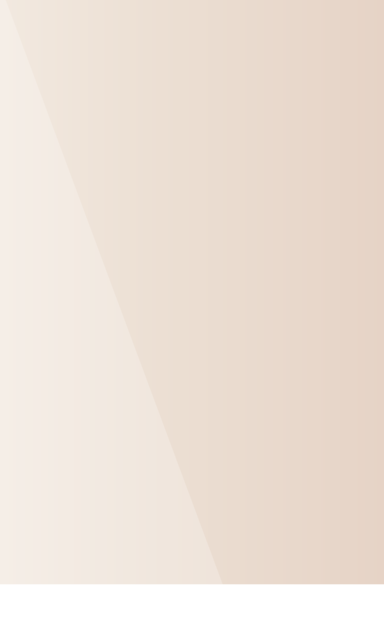
This background is drawn by a Shadertoy shader. Its source:

```glsl
// Warm beige horizontal gradient with a pale slanted panel above a white footer band.

// Antialiased step: 0 below zero, 1 above, across one pixel of signed distance d
float softStep(float d, float pixel) {
    return clamp(d / pixel + 0.5, 0.0, 1.0);
}

void mainImage(out vec4 fragColor, in vec2 fragCoord) {
    vec2 uv = fragCoord / iResolution.xy;
    vec2 pixel = 1.0 / iResolution.xy;

    // Base gradient: cream, through sand, to soft rose beige
    vec3 cream = vec3(0.949, 0.914, 0.878);
    vec3 sand = vec3(0.925, 0.876, 0.830);
    vec3 rose = vec3(0.902, 0.828, 0.776);
    vec3 color = mix(cream, sand, smoothstep(-0.1, 0.45, uv.x));
    color = mix(cream, sand, clamp(uv.x / 0.4, 0.0, 1.0));
    color = mix(color, rose, clamp((uv.x - 0.4) / 0.6, 0.0, 1.0));

    // Translucent panel left of the slanted edge
    float footerTop = 0.087;
    float slope = 0.565 / (1.0 - footerTop);
    float edgeX = 0.580 - (uv.y - footerTop) * slope;
    float panel = softStep(edgeX - uv.x, pixel.x + slope * pixel.y);
    color = mix(color, vec3(1.0), 0.23 * panel);

    // White footer
    color = mix(vec3(1.0), color, softStep(uv.y - footerTop, pixel.y));

    fragColor = vec4(color, 1.0);
}
```
